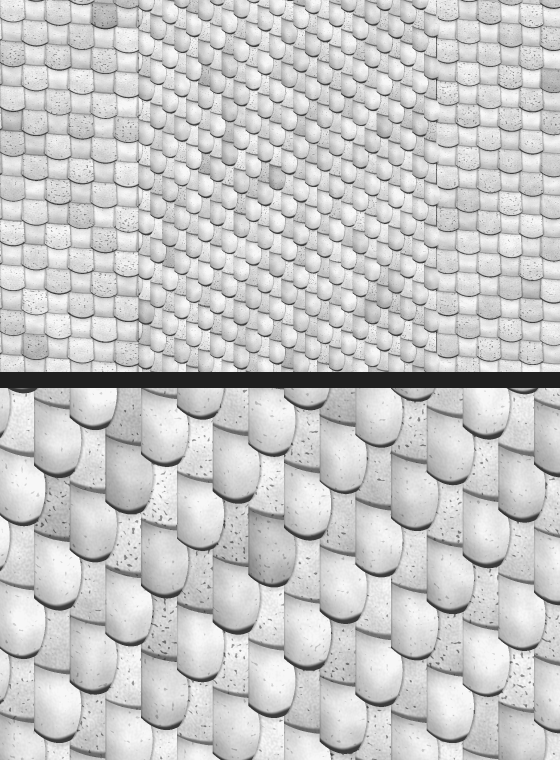
Top, the full canvas; bottom, a detail of the centre.
This texture is drawn by a Shadertoy shader. Its source:

```glsl
// Folded wall of pale woven stone tiles: two front faces and a steep face between them.

float hash(vec2 p) {
    return fract(sin(dot(p, vec2(12.99, 78.23))) * 4375.85);
}

// Gradient noise, roughly -0.7 to 0.7
float corner(vec2 cell, vec2 offset) {
    float angle = 6.2832 * hash(cell);
    return dot(vec2(cos(angle), sin(angle)), offset);
}

float noise(vec2 p) {
    vec2 i = floor(p), f = p - i;
    vec2 w = f * f * f * (f * (f * 6.0 - 15.0) + 10.0);
    vec2 e = vec2(1, 0);
    return mix(mix(corner(i, f), corner(i + e, f - e), w.x),
               mix(corner(i + e.yx, f - e.yx), corner(i + 1.0, f - 1.0), w.x), w.y);
}

// Speckled stone surface, f is the position inside one tile
float stone(vec2 f, vec2 id, float rough) {
    vec2 seed = floor(vec2(hash(id + 71.0), hash(id + 29.0)) * 90.0) + 0.5;
    float cloud = noise(f * vec2(2.0, 3.5) + seed);
    float grain = noise(f * vec2(15.0, 24.0) + seed);
    float pits = noise(f * vec2(9.0, 17.0) + seed * 3.0);
    float wear = hash(id + 53.0);
    float pitted = smoothstep(0.42, 0.56, pits + 0.16 * wear * rough + 0.2 * cloud);
    return 0.08 * cloud + 0.09 * rough * grain - 0.36 * rough * pitted;
}

// 1 for a bulging tile, 0 for a slab
float bulging(vec2 id) {
    return mod(id.x + id.y, 2.0);
}

// Row coordinate inside column c: the edge below each kind of tile sags differently
float rowIn(float row, float c, float x, bool steep) {
    float n = floor(row), odd = bulging(vec2(c, n));
    vec2 sag = steep ? vec2(0.03, 0.10) : vec2(0.17, 0.02);
    float bend = mix(mix(sag.y, sag.x, odd), mix(sag.x, sag.y, odd), row - n);
    float curve = 1.0 - (2.0 * x - 1.0) * (2.0 * x - 1.0);
    return row - bend * curve + (steep ? 0.12 * (x - 0.5) : 0.0);
}

// How far the leading tiles reach over their neighbours
float reach(float y, bool steep) {
    return steep ? 0.32 * sqrt(max(sin(3.1416 * y), 0.0)) : 0.01 + 0.05 * y;
}

float wall(vec2 p) {
    // Folds in the wall and the two grids
    float foldA = 0.371, foldB = 1.168, down = 1.0 - p.y;
    float across = (p.x - foldA) / (foldB - foldA);
    float left = min(p.x - foldA, 0.0), right = max(p.x - foldB, 0.0);
    vec2 side = vec2(25.0 * across, (down - 0.498 - 0.398 * across) / mix(0.0602, 0.0566, across));
    vec2 front = right > 0.0
        ? vec2(26.0 + right / 0.0566, (down - 0.896 - 0.08 * right) / 0.0566)
        : vec2(left / 0.0617, (down - 0.498 - 0.075 * left) / 0.0602);

    // Bulges of the steep face spill past the second fold
    float spillRow = rowIn(side.y, 24.0, side.x - 24.0, true);
    bool spill = right > 0.0 && bulging(vec2(24.0, floor(spillRow))) > 0.5
        && side.x - 25.0 < reach(fract(spillRow), true);
    bool steep = (left == 0.0 && right == 0.0) || spill;
    vec2 grid = steep ? side : front;
    float c = spill ? 24.0 : floor(grid.x);
    vec2 f = vec2(grid.x - c, rowIn(grid.y, c, grid.x - c, steep));
    vec2 id = vec2(c, floor(f.y));
    f.y -= id.y;

    // Bulges lead on the steep face, slabs on the front faces
    float lead = steep ? 1.0 : 0.0, cover = 0.0;
    if (bulging(id) != lead) {
        float dir = steep || f.x < 0.5 ? -1.0 : 1.0;
        vec2 g = vec2(f.x - dir, rowIn(grid.y, c + dir, f.x - dir, steep));
        vec2 other = vec2(c + dir, floor(g.y));
        g.y -= other.y;
        float beyond = abs(g.x - 0.5) - 0.5 - reach(g.y, steep);
        if (bulging(other) == lead) {
            if (beyond < 0.0) {
                id = other;
                f = g;
            } else {
                cover = 1.0 - smoothstep(0.0, 0.11, beyond);
            }
        }
    }
    bool bulge = bulging(id) > 0.5;

    // Tone, rounded shading and surface of each tile
    float pick = hash(id + 100.0);
    float tone = bulge ? mix(0.88, 0.98, pick) : mix(0.79, 0.92, pick);
    if (hash(id + 11.0) < 0.05) tone -= 0.09;
    tone += stone(f, id, bulge ? 0.45 : 1.0);
    if (bulge) {
        tone -= 0.17 * smoothstep(0.4, 1.0, f.y) + 0.07 * (1.0 - smoothstep(0.0, 0.3, f.y));
        if (steep) tone -= 0.13 * (1.0 - smoothstep(0.0, 0.7, f.x));
    } else {
        tone += 0.04 - 0.10 * smoothstep(0.2, 1.0, f.y);
    }
    tone -= 0.24 * cover;
    tone -= 0.12 * (1.0 - smoothstep(0.0, 0.06, abs(f.x)));

    // Dark undersides, wedge shaped on the steep face
    float ledge = steep ? (bulge ? 0.9 : 0.6) : (bulge ? 0.3 : 0.9);
    float depth = (steep ? 0.04 + 0.05 * f.x : 0.055) + 0.04 * hash(id + 17.0);
    tone = mix(tone, 0.17, ledge * smoothstep(1.0 - depth, 1.02 - depth * 0.6, f.y));
    tone -= 0.09 * (1.0 - smoothstep(0.0, 0.12, f.y));

    // Fold lines, the second one broken
    tone -= 0.12 * (1.0 - smoothstep(0.0, 0.003, abs(p.x - foldA)));
    float gap = 0.5 * smoothstep(0.4, 0.9, hash(vec2(floor(front.y), 9.0)));
    if (!steep) tone -= gap * (1.0 - smoothstep(0.0, 0.004, abs(p.x - foldB)));
    return clamp(tone, 0.12, 0.97);
}

void mainImage(out vec4 fragColor, in vec2 fragCoord) {
    // Average a 3 by 3 grid of samples for smooth edges
    float sum = 0.0;
    for (int i = 0; i < 9; i++) {
        vec2 offset = (vec2(i % 3, i / 3) - 1.0) / 3.0;
        sum += wall((fragCoord + offset) / iResolution.xy * vec2(1.5, 1.0));
    }
    fragColor = vec4(vec3(sum / 9.0), 1.0);
}
```
